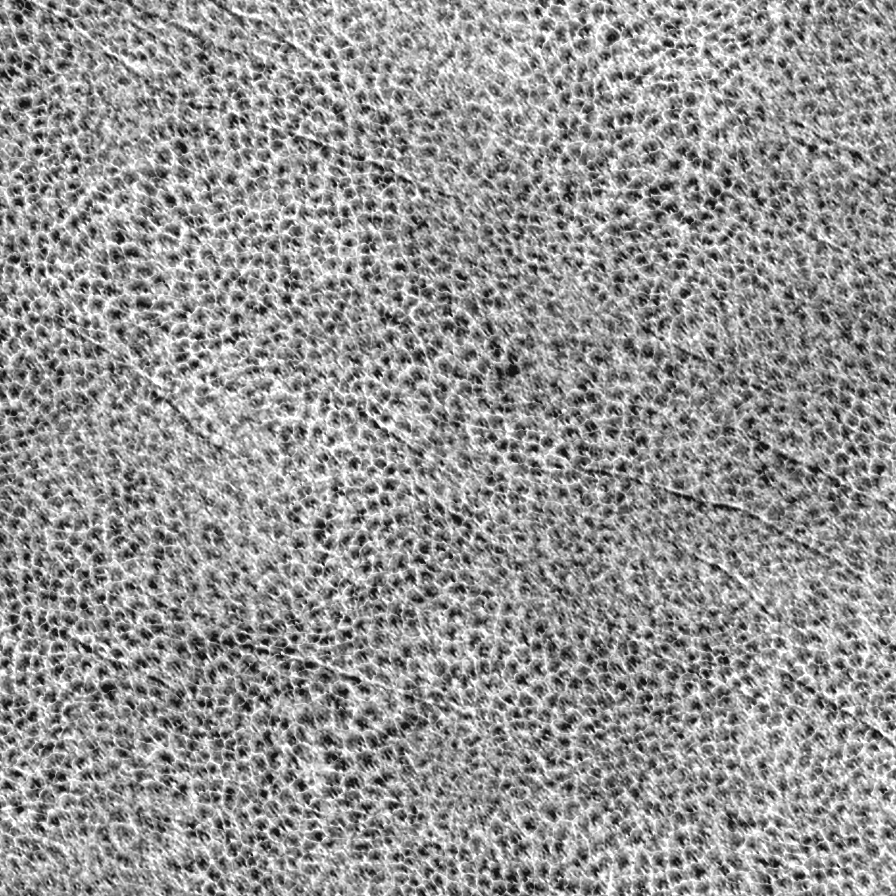
Give the GLSL for this texture, as a WebGL 1 fragment shader.

```glsl
precision highp float;
// Grey pebbled leather: warped Voronoi cells give dark pits between thin bright
// ridges, frayed by a fine slanted grain; long soft creases and a few dark
// scuffs are scattered across it by hashed loops.

uniform vec2 u_resolution;

vec2 hash22(vec2 p) {
  vec3 q = fract(p.xyx * vec3(0.1031, 0.1030, 0.0973));
  q += dot(q, q.yzx + 33.33);
  return fract((q.xx + q.yz) * q.zy);
}

float noise(vec2 p) {
  vec2 cell = floor(p);
  vec2 f = fract(p);
  f = f * f * (3.0 - 2.0 * f);
  float low = mix(hash22(cell).x, hash22(cell + vec2(1, 0)).x, f.x);
  float high = mix(hash22(cell + vec2(0, 1)).x, hash22(cell + 1.0).x, f.x);
  return mix(low, high, f.y);
}

vec2 rotate(vec2 p, float angle) {
  float c = cos(angle), s = sin(angle);
  return vec2(c * p.x + s * p.y, c * p.y - s * p.x);
}

// Returns distance to the pit, gap to the next pit, and a random per pit.
vec3 pebbles(vec2 p) {
  vec2 base = floor(p);
  float nearest = 9.0, second = 9.0, id = 0.0;
  for (int y = -1; y <= 1; y++) {
    for (int x = -1; x <= 1; x++) {
      vec2 cell = base + vec2(x, y);
      vec2 h = hash22(cell + 71.0);
      float d = length(cell + 0.08 + 0.84 * h - p);
      if (d < nearest) {
        second = nearest;
        nearest = d;
        id = fract(h.x * 7.0 + h.y * 13.0);
      } else {
        second = min(second, d);
      }
    }
  }
  return vec3(nearest, second - nearest, id);
}

// Curved folds falling to the right: a bright lip above a dark groove.
float creases(vec2 uv) {
  float sum = 0.0;
  for (int i = 0; i < 26; i++) {
    vec2 h = hash22(vec2(float(i), 5.0));
    vec2 k = hash22(vec2(float(i), 19.0));
    vec2 q = rotate(uv - h, -0.5 + 0.4 * (k.x - 0.5));
    q.y += (k.y - 0.3) * q.x * q.x + 0.012 * (noise(uv * 22.0 + h * 40.0) - 0.5);
    float halfLength = 0.1 + 0.18 * k.x;
    float fade = 1.0 - smoothstep(0.3, 1.0, abs(q.x) / halfLength);
    float lip = exp(-pow((q.y - 0.002) / 0.002, 2.0));
    float groove = exp(-pow((q.y + 0.0025) / 0.0027, 2.0));
    sum += fade * (0.35 + 0.65 * k.y) * (0.28 * lip - 0.32 * groove);
  }
  return sum;
}

// Small smudges leaning steeply to the right.
float scuffs(vec2 uv) {
  float sum = 0.0;
  for (int i = 0; i < 7; i++) {
    vec2 h = hash22(vec2(float(i), 43.0));
    vec2 q = rotate(uv - 0.1 - 0.8 * h, 1.05);
    q /= vec2(0.012 + 0.03 * h.x, 0.009);
    sum += exp(-dot(q, q));
  }
  return sum;
}

void main() {
  vec2 uv = gl_FragCoord.xy / u_resolution.y;

  // Short hairs slanting down to the right, plus a finer speckle
  vec2 along = rotate(uv, -0.9);
  float hair = noise(along * vec2(180.0, 390.0) + 60.0) - 0.5;
  float speckle = noise(uv * 430.0) - 0.5;

  // Pebbles vary in size and their rims are frayed along the hairs
  vec2 warp = vec2(noise(uv * 9.0), noise(uv * 9.0 + 37.0)) - 0.5;
  vec2 p = (uv + 0.035 * warp) * vec2(53.0, 60.0);
  p += vec2(0.62, -0.78) * hair * 0.28;
  vec3 pebble = pebbles(p);

  // Pits are soft and dark, rims thin and brightest where they face upward
  float relief = mix(0.6, 1.0, smoothstep(0.2, 0.7, noise(uv * 8.0 + 11.0)));
  float pit = 1.0 - smoothstep(0.06, 0.52, pebble.x);
  float ridge = 1.0 - smoothstep(0.0, 0.2, pebble.y);
  float shade = 0.65 + relief * (0.22 * ridge - pit * (0.3 + 0.22 * pebble.z));

  // Grain, broad tone changes, folds and smudges
  shade += 0.56 * hair + 0.32 * speckle;
  shade += 0.14 * (noise(uv * 4.0 + 3.0) - 0.5) + 0.1 * (noise(uv * 14.0) - 0.5);
  shade += creases(uv) - 0.24 * scuffs(uv);

  gl_FragColor = vec4(vec3(clamp(shade, 0.08, 1.0)), 1.0);
}
```
